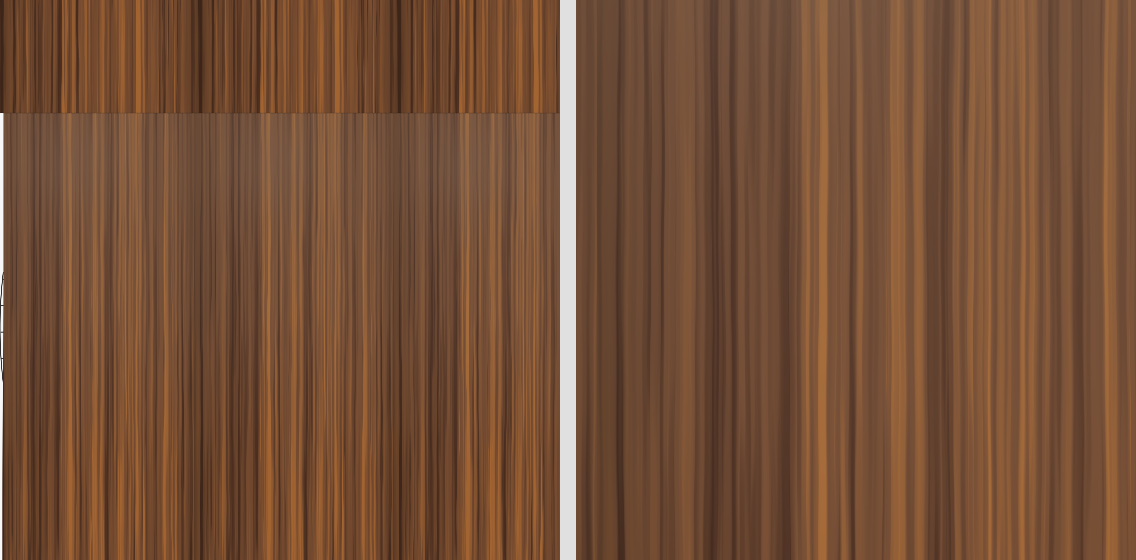
Left: the whole. Right: its middle third, enlarged.
This texture is drawn by a WebGL 1 fragment shader. Its source:

```glsl
precision highp float;
uniform vec2 u_resolution;

vec3 hash3(vec2 p) {
  vec3 q = vec3(dot(p, vec2(127.1, 311.7)), dot(p, vec2(269.5, 183.3)), dot(p, vec2(419.2, 371.9)));
  return fract(sin(q) * 43758.545);
}

// Smooth cellular noise: random cell values blended at their borders
float cells(vec2 p) {
  vec2 id = floor(p);
  vec2 f = p - id;
  float sum = 0.0;
  float total = 0.0;
  for (int j = -1; j <= 1; j++) {
    for (int i = -1; i <= 1; i++) {
      vec2 o = vec2(float(i), float(j));
      vec3 h = hash3(id + o);
      vec2 d = o + 0.15 + 0.7 * h.xy - f;
      float w = exp(-9.0 * dot(d, d));
      sum += w * h.z;
      total += w;
    }
  }
  return sum / total;
}

// Veneer colour; p.x runs across one sheet, p.y along the grain
vec3 veneer(vec2 p, float contrast) {
  p.x += 0.0005 * sin(p.y * 15.0 + p.x * 60.0) + 0.0002 * sin(p.y * 61.0 + p.x * 190.0);
  float band = cells(vec2(p.x * 42.0, p.y * 0.15 + 5.3));
  float stripe = cells(vec2(p.x * 255.0 + 31.0, p.y * 0.7));
  float fibre = cells(vec2(p.x * 330.0 + 77.0, p.y * 5.0));
  float vein = smoothstep(0.66, 0.92, cells(vec2(p.x * 190.0 + 140.0, p.y * 0.3 + 2.4)));
  float pore = smoothstep(0.3, 0.08, cells(vec2(p.x * 240.0 + 210.0, p.y * 1.2)));
  float tone = 0.34 * (band - 0.5) + 0.55 * (stripe - 0.5) + 0.3 * (fibre - 0.5);
  tone = 0.5 + contrast * (tone + 0.26 * vein - 0.22 * pore);

  vec3 umber = vec3(0.285, 0.185, 0.14);
  vec3 walnut = vec3(0.465, 0.316, 0.222);
  vec3 amber = vec3(0.65, 0.425, 0.235);
  vec3 wood = mix(umber, walnut, smoothstep(0.0, 0.56, tone));
  return mix(wood, amber, smoothstep(0.52, 1.0, tone));
}

void main() {
  vec2 uv = gl_FragCoord.xy / u_resolution;
  float px = 1.0 / u_resolution.y;
  float seamY = 0.798;
  float upper = smoothstep(-0.5 * px, 0.5 * px, uv.y - seamY);

  // Sheets laid side by side, the upper row slightly shifted
  float sheetWidth = 0.355;
  float x = mod(uv.x + 0.009 - 0.004 * step(seamY, uv.y), sheetWidth);
  float u = x / sheetWidth;
  float low = smoothstep(0.5, 0.1, uv.y);
  float vivid = max(upper, low);
  vec3 color = veneer(vec2(x, uv.y + step(seamY, uv.y)), mix(0.85, 1.1, vivid));

  // Darker sheet edges and warmer, deeper tone away from the sheen
  float edge = exp(-u * 14.0) + 0.5 * exp(-(1.0 - u) * 22.0);
  color *= 1.0 - 0.22 * edge;
  color *= mix(vec3(1.0), vec3(0.98, 0.92, 0.82), vivid);

  // Grey sheen below the horizontal seam, strongest inside each sheet
  float fall = smoothstep(0.4, 0.72, uv.y) * (1.0 - upper);
  float glow = exp(-pow((u - 0.38) / 0.25, 2.0) - pow((uv.y - 0.71) / 0.1, 2.0));
  float sheen = fall * (0.2 + 0.24 * glow);
  color = mix(color, vec3(0.49, 0.385, 0.315), sheen);

  // Shadow line at the seam
  color *= 1.0 - 0.12 * smoothstep(0.002, 0.0, abs(uv.y - seamY));

  // Pale margin at the left with a thin bowed line and ticks
  float margin = 0.0062 - 0.002 * smoothstep(0.5, 0.1, uv.y);
  float paper = smoothstep(0.5 * px, -0.5 * px, uv.x - margin) * (1.0 - upper);
  float bowX = 0.006 * pow((uv.y - 0.415) / 0.1, 2.0);
  float ink = smoothstep(0.0014, 0.0004, abs(uv.x - bowX));
  float tick = abs(fract((uv.y - 0.36) / 0.047 + 0.5) - 0.5) * 0.047;
  ink = max(ink, smoothstep(0.0014, 0.0004, tick) * step(bowX, uv.x));
  ink *= step(abs(uv.y - 0.415), 0.1);
  color = mix(color, vec3(0.97) * (1.0 - 0.8 * ink), paper);

  gl_FragColor = vec4(color, 1.0);
}
```
